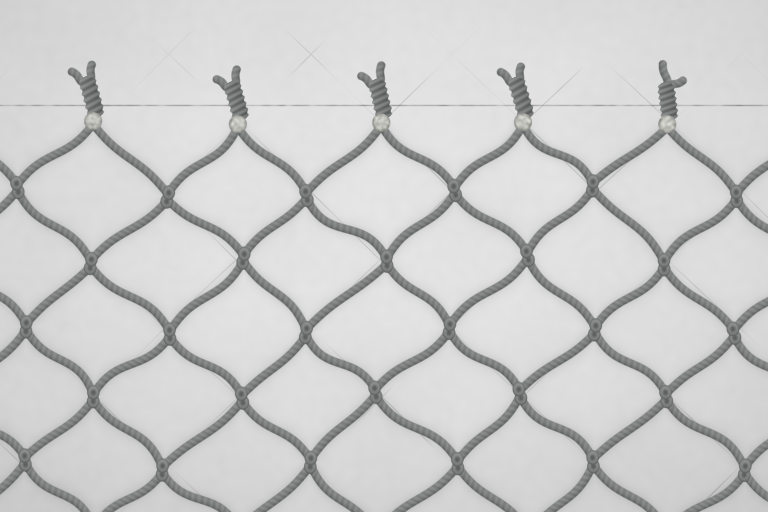
A WebGL 1 fragment shader for this pattern:

```glsl
precision highp float;
// Knotted cord netting tied to a row of pegs on a pale, pencil-marked wall.
uniform vec2 u_resolution;

// Lengths are in canvas heights, with y pointing down from the top.
#define ORIGIN vec2(0.1855, 0.240)  // first peg
#define PITCH vec2(0.1398, 0.1338)  // half a mesh across, half a mesh down
#define JITTER 0.17                 // knot wander, in pitches
#define CORD_R 0.0080
#define KNOT_R 0.0135
#define COIL_R 0.0160
#define PEG_R 0.0175
#define TWIST 520.0                 // strands of lay per length
#define LINE_Y 0.2060               // ruled line behind the pegs
#define CORD_TONE vec3(0.495, 0.507, 0.503)
#define WALL_TONE 0.893
#define PI 3.14159265

vec2 hash2(vec2 p) {
  p = vec2(dot(p, vec2(127.1, 311.7)), dot(p, vec2(269.5, 183.3)));
  return fract(sin(p) * 43758.5453);
}

float gradientNoise(vec2 p) {
  vec2 i = floor(p), f = fract(p), e = vec2(0.0, 1.0);
  vec2 u = f * f * (3.0 - 2.0 * f);
  float a = dot(hash2(i) - 0.5, f);
  float b = dot(hash2(i + e.yx) - 0.5, f - e.yx);
  float c = dot(hash2(i + e.xy) - 0.5, f - e.xy);
  float d = dot(hash2(i + e.yy) - 0.5, f - e.yy);
  return 2.0 * mix(mix(a, b, u.x), mix(c, d, u.x), u.y);
}

float coverage(float dist) {
  float aa = 0.9 / u_resolution.y;
  return 1.0 - smoothstep(-aa, aa, dist);
}

void paint(inout vec4 layer, vec3 tone, float dist) {
  layer = mix(layer, vec4(tone, 1.0), coverage(dist));
}

vec2 nodeAt(vec2 id) {
  float loose = id.y < 0.5 ? 0.3 : 1.0;
  return ORIGIN + PITCH * (id + JITTER * loose * (hash2(id) - 0.5));
}

// Twisted cord from a to b; bend.x bows it, bend.y gives it an S. Returns its distance.
float cord(inout vec4 layer, vec2 p, vec2 a, vec2 b, vec2 bend) {
  float len = length(b - a);
  vec2 dir = (b - a) / len;
  float along = dot(p - a, dir);
  float t = clamp(along / len, 0.0, 1.0);
  float offset = len * (bend.x * sin(PI * t) + bend.y * sin(2.0 * PI * t));
  float slope = PI * (bend.x * cos(PI * t) + 2.0 * bend.y * cos(2.0 * PI * t));
  float across = (dot(p - a, vec2(dir.y, -dir.x)) - offset) / sqrt(1.0 + slope * slope);
  float dist = length(vec2(along - t * len, across)) - CORD_R;
  float side = clamp(across / CORD_R, -1.0, 1.0);
  float light = 0.065 * side * sign(dir.x) - 0.06 * side * side;
  paint(layer, CORD_TONE + light + 0.03 * sin(along * TWIST + 2.0 * side), dist);
  return dist;
}

// Two small interlocked loops, the upper one in front.
void knot(inout vec4 layer, vec2 p, vec2 id) {
  vec2 axis = vec2(0.5 * (hash2(id + 7.0).x - 0.5), 1.0) * 0.0085;
  for (int k = 0; k < 2; k++) {
    vec2 q = p - nodeAt(id) - axis * (1.0 - 2.0 * float(k));
    float r = length(q * vec2(1.1, 0.95));
    float ridge = 1.0 - smoothstep(0.0, 0.007, abs(r - 0.0085));
    paint(layer, CORD_TONE - 0.13 + 0.15 * ridge - 3.5 * q.y, r - KNOT_R);
  }
}

// Wrapped coil with two loose tails, and the peg that holds it.
void tie(inout vec4 layer, vec2 p, vec2 id) {
  vec2 peg = nodeAt(id), h = hash2(id + 3.0);
  vec2 base = peg + vec2(0.004, -0.022);
  vec2 top = peg + vec2(-0.012 + 0.012 * h.x, -0.064 - 0.010 * h.y);
  float turn = h.x > 0.8 ? 1.0 : -1.0;
  cord(layer, p, top, top + vec2(0.032 * turn, -0.012 - 0.014 * h.y), vec2(0.06));
  cord(layer, p, top, top + vec2(-0.007 * turn, -0.034 - 0.018 * h.x), vec2(-0.05));
  vec2 axis = base - top;
  float t = dot(p - top, axis) / dot(axis, axis);
  vec2 rel = p - top - axis * clamp(t, 0.0, 1.0);
  float wrap = cos(2.0 * PI * (4.0 * t + 18.0 * rel.x));
  float light = 0.07 * wrap - 0.05 - 3.0 * rel.x;
  paint(layer, CORD_TONE + light, length(rel) - COIL_R - 0.0015 * wrap);
  float r = length(p - peg);
  float rim = smoothstep(0.6, 1.0, r / PEG_R);
  float grain = 0.22 * gradientNoise(p * 130.0) - 2.5 * (p.y - peg.y);
  paint(layer, vec3(0.77, 0.77, 0.75) + grain - 0.17 * rim, r - PEG_R);
}

// Plaster with faint diagonal pencil guides and one broken ruled line.
vec3 wall(vec2 p, vec2 q) {
  vec2 c = p * vec2(u_resolution.y / u_resolution.x, 1.0) - vec2(0.52, 0.4);
  float tone = WALL_TONE - 0.17 * dot(c, c);
  tone += 0.018 * gradientNoise(p * 6.0) + 0.014 * gradientNoise(p * 45.0);
  vec2 diagonals = vec2(q.x + q.y, q.x - q.y) + 0.12 * gradientNoise(p * 2.5);
  vec2 guide = abs(mod(diagonals + 1.0, 2.0) - 1.0) * 0.097;
  float wear = smoothstep(-0.15, 0.3, gradientNoise(p * 7.0 + 4.0));
  wear *= smoothstep(0.04, 0.12, p.y);
  tone -= 0.15 * wear * coverage(min(guide.x, guide.y) - 0.0008);
  float broken = 0.2 + 0.25 * gradientNoise(vec2(p.x * 60.0, 2.5));
  return vec3(tone - broken * coverage(abs(p.y - LINE_Y) - 0.0012));
}

void main() {
  vec2 p = gl_FragCoord.xy / u_resolution.y;
  p.y = 1.0 - p.y;
  vec2 q = (p - ORIGIN) / PITCH, cell = floor(q);
  vec4 net = vec4(CORD_TONE, 0.0);
  float nearest = 1.0;
  // Each knot sends one cord down left and one down right.
  for (int j = -1; j <= 1; j++) for (int i = -1; i <= 2; i++) {
    vec2 id = cell + vec2(float(i), float(j));
    if (id.y < -0.5 || mod(id.x + id.y, 2.0) > 0.5) continue;
    vec2 drop = vec2(0.0, 0.006), h = hash2(id + 19.0), g = hash2(id + 41.0);
    vec2 start = nodeAt(id) + drop;
    float right = cord(net, p, start, nodeAt(id + 1.0) - drop,
                       vec2(0.05 * h.x - 0.015, -0.02 - 0.045 * h.y));
    float left = cord(net, p, start, nodeAt(id + vec2(-1.0, 1.0)) - drop,
                      vec2(0.05 * g.x - 0.02, 0.01 + 0.035 * g.y));
    nearest = min(nearest, min(left, right));
  }
  for (int j = 0; j <= 1; j++) for (int i = 0; i <= 1; i++) {
    vec2 id = cell + vec2(float(i), float(j));
    if (id.y > 0.5 && mod(id.x + id.y, 2.0) < 0.5) knot(net, p, id);
  }
  tie(net, p, vec2(2.0 * floor(0.5 * q.x + 0.5), 0.0));
  float shadow = 0.08 * exp(-max(nearest, 0.0) / 0.008);
  gl_FragColor = vec4(mix(wall(p, q) * (1.0 - shadow), net.rgb, net.a), 1.0);
}
```
